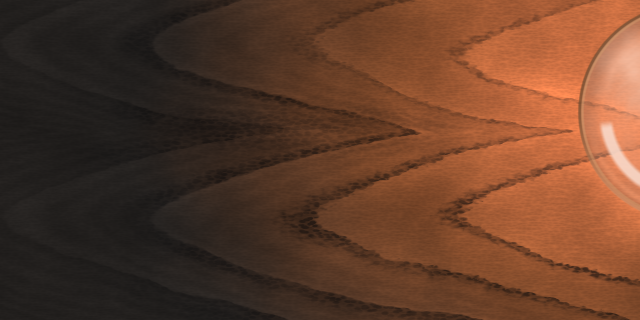
This texture is drawn by a Shadertoy shader. Its source:

```glsl
float hash(vec2 p) {
    p = fract(p * vec2(0.1031, 0.1137));
    p += dot(p, p.yx + 33.3);
    return fract((p.x + p.y) * p.x * 7.31);
}

// Distance to the nearest jittered cell point
float cellular(vec2 p) {
    vec2 cell = floor(p), f = p - cell;
    float nearest = 1.5;
    for (int j = -1; j <= 1; j++)
        for (int i = -1; i <= 1; i++) {
            vec2 o = vec2(i, j), id = cell + o + 50.0;
            vec2 jitter = vec2(hash(id), hash(id + 71.7));
            nearest = min(nearest, length(o + jitter - f));
        }
    return nearest;
}

// Layered, warped sines in about -1..1
float waves(vec2 p) {
    float sum = 0.0, amp = 0.5;
    for (int i = 0; i < 5; i++) {
        sum += amp * sin(p.x + 1.3 * sin(p.y * 0.8 + float(i))) * cos(p.y * 1.1 + 0.7 * p.x);
        p = mat2(1.6, 1.1, -1.1, 1.6) * p + 2.3;
        amp *= 0.55;
    }
    return sum;
}

// Arched growth field: two stacked families that taper together along a seam
float growth(vec2 p) {
    float right = smoothstep(1.1, 1.5, p.x);
    p += vec2(0.05, 0.012) * waves(p * vec2(4.0, 6.0));
    p.y += 0.005 * waves(p * vec2(24.0, 40.0));
    vec2 v = abs(p.y - vec2(0.865 - 0.04 * right, 0.318 + 0.02 * right));
    vec2 s = p.x - 4.87 * pow(sqrt(v * v + 0.0004), vec2(1.4)) + 0.02;
    float d = s.x - s.y;
    return 0.5 * (s.x + s.y + sqrt(d * d + 0.001)) - 0.16 * exp(-28.0 * abs(p.y - 0.585));
}

vec3 wood(vec2 p) {
    // Lamp falloff
    float light = 1.0 - length((p - vec2(2.02, 0.68)) * vec2(1.0, 1.25)) / 1.8;
    light += 0.045 * waves(p * vec2(5.0, 8.0) + 4.0);
    vec3 col = mix(vec3(0.132, 0.121, 0.114), vec3(0.49, 0.28, 0.158), smoothstep(0.07, 0.62, light));
    col = mix(col, vec3(0.84, 0.455, 0.275), smoothstep(0.48, 0.97, light));

    // Late growth: wide and soft near the shadow, thin and broken near the lamp
    float s = growth(p);
    float pores = 1.0 - smoothstep(0.25, 0.62, cellular(p * vec2(42.0, 95.0)));
    float lower = 1.0 - smoothstep(0.50, 0.64, p.y);
    float broken = 0.80 + 0.45 * waves(p * vec2(17.0, 25.0) + 3.0);
    float ragged = 0.06 * (cellular(p * vec2(34.0, 70.0) + 5.0) - 0.5);
    float dark = 0.0, pale = 0.0;
    for (int i = 0; i < 4; i++) {
        float k = float(i), edge = s - (0.495 * k - 0.03);
        float width = (0.06 + 0.50 * exp(-k)) * mix(0.7, 1.0, lower);
        float rough = edge + ragged * (k < 1.5 ? 0.4 : 1.0);
        float band = smoothstep(-width, -0.15 * width, rough) * (1.0 - smoothstep(-0.010, 0.018, rough));
        float strength = k < 1.5 ? 0.85 : mix(0.50, 0.95, lower);
        dark = max(dark, band * strength * broken * (0.55 + 0.55 * pores));
        pale += smoothstep(0.0, 0.02, edge) * exp(-6.0 * edge);
    }

    // Shaded seam where the arches run together
    float seam = exp(-pow((p.y - 0.600) / 0.085, 2.0));
    seam *= smoothstep(0.25, 0.60, p.x) * (1.0 - smoothstep(0.85, 1.65, p.x));
    float streaks = waves(p * vec2(6.0, 45.0) + 1.0);
    dark = max(dark, seam * (0.40 + 0.25 * pores + 0.40 * streaks));
    float ripple = sin(s * 42.0 + 2.0 * waves(p * 5.0));
    col *= 1.0 + 0.15 * pale + 0.04 * ripple * (1.0 - smoothstep(0.4, 1.3, s));
    col = mix(col, col * vec3(0.45, 0.49, 0.56), clamp(dark, 0.0, 1.0) * smoothstep(-0.1, 0.32, light));

    // Long fibres, small flecks and broad stains
    float fibre = cellular(p * vec2(14.0, 140.0)) - 0.45;
    float fleck = cellular(p * vec2(60.0, 150.0) + 9.0) - 0.45;
    col *= 1.0 + 0.09 * fibre + 0.12 * fleck;
    col *= 1.0 + 0.14 * waves(p * vec2(7.0, 11.0) + 8.0);
    return col;
}

void mainImage(out vec4 fragColor, in vec2 fragCoord) {
    vec2 p = fragCoord / iResolution.y;
    p.x *= 2.0 * iResolution.y / iResolution.x;
    float px = 1.0 / iResolution.y;
    vec3 col = wood(p);

    // Glass disc and the warm light spilling around it
    vec2 q = p - vec2(2.148, 0.648);
    float r = length(q), d = r - 0.339;
    float below = smoothstep(0.05, -0.30, q.y);
    col += vec3(0.16, 0.09, 0.06) * exp(-max(d, 0.0) * 16.0) * below;

    float inside = 1.0 - smoothstep(-px, px, d);
    float mist = 0.5 + 0.5 * waves(q * vec2(13.0, 17.0) + 1.0);
    vec3 glass = mix(col, vec3(0.86, 0.57, 0.44), 0.15 + 0.45 * mist);
    vec2 c = (q - vec2(-0.13, 0.13)) * vec2(6.0, 7.0);
    glass = mix(glass, vec3(0.98, 0.78, 0.68), exp(-dot(c, c)) * (0.3 + 0.75 * mist));
    glass *= 1.0 - 0.14 * smoothstep(-0.075, -0.025, d);

    // Curved window reflection
    float angle = atan(-q.y, -q.x);
    float span = smoothstep(0.08, 0.20, angle) * (1.0 - smoothstep(0.95, 1.15, angle));
    float streak = 1.0 - smoothstep(0.010, 0.026, abs(r - 0.256));
    glass = mix(glass, vec3(0.97, 0.85, 0.79), 0.88 * streak * span);
    float inner = exp(-pow((d + 0.032) / 0.012, 2.0));
    glass += vec3(0.13, 0.10, 0.08) * inner * below;
    col = mix(col, glass, inside);

    // Thin rim: shaded above, pale below
    float rim = 1.0 - smoothstep(0.002, 0.002 + 2.0 * px, abs(d + 0.003));
    col = mix(col, mix(vec3(0.40, 0.27, 0.16), vec3(0.83, 0.58, 0.42), below), 0.65 * rim);
    float glint = 1.0 - smoothstep(0.001, 0.001 + 2.0 * px, abs(d + 0.011));
    col = mix(col, vec3(0.82, 0.61, 0.43), 0.5 * glint);
    fragColor = vec4(clamp(col, 0.0, 1.0), 1.0);
}
```
